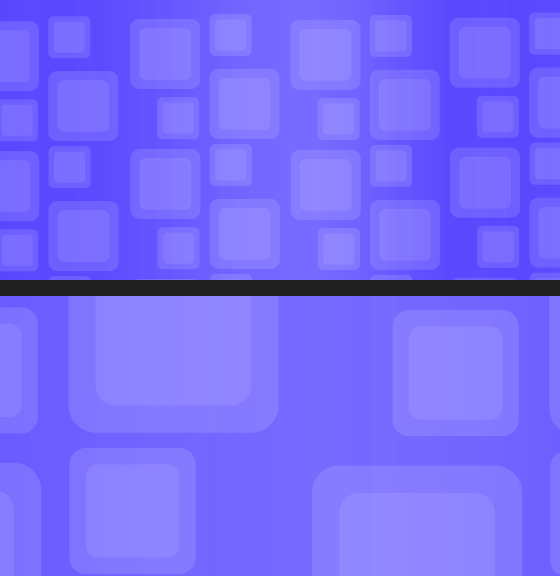
Top: the whole. Bottom: its middle third, enlarged.
This pattern is drawn by a Shadertoy shader. Its source:

```glsl
float hash(float n) {
    return fract(sin(n * 12.9898) * 43758.5453);
}

float roundedSquare(vec2 p, float halfSide) {
    float radius = 0.26 * halfSide;
    vec2 q = abs(p) - halfSide + radius;
    return length(max(q, 0.0)) + min(max(q.x, q.y), 0.0) - radius;
}

float coverage(float d) {
    return clamp(0.5 - d * iResolution.y, 0.0, 1.0);
}

// Opacity of a translucent square with a brighter square inside
float tile(vec2 p, float halfSide) {
    return 0.125 * coverage(roundedSquare(p, halfSide))
         + 0.075 * coverage(roundedSquare(p, 0.74 * halfSide));
}

// Two large and two small tiles, measured from the upper left corner
float cluster(vec2 p) {
    return tile(p - vec2(0.125, 0.125), 0.125)
         + tile(p - vec2(0.3586, 0.0573), 0.075)
         + tile(p - vec2(0.4085, 0.3034), 0.125)
         + tile(p - vec2(0.1719, 0.3542), 0.075);
}

vec3 background(float x) {
    float glow = smoothstep(0.22, 1.02, x) * (1.0 - smoothstep(1.12, 1.68, x));
    vec3 color = mix(vec3(0.355, 0.285, 1.0), vec3(0.46, 0.41, 1.0), glow);
    // Faint vertical banding
    float band = hash(floor(x * 36.0)) - 0.5;
    return color + vec3(0.01, 0.01, 0.0) * band;
}

void mainImage(out vec4 fragColor, in vec2 fragCoord) {
    // Height is one unit, y runs downward
    vec2 p = fragCoord / iResolution.y;
    p.y = 1.0 - p.y;

    // Columns sit at slightly uneven heights and spacings
    float opacity = 0.0;
    for (int i = 0; i < 4; i++) {
        float column = float(i);
        vec2 corner = vec2(-0.1112 + column * (0.5776 - 0.0017 * column),
                           0.0755 - 0.0078 * float(i % 2) - 0.0046 * float(i / 2));
        for (int row = 0; row < 3; row++) {
            opacity += cluster(p - corner - vec2(0.001, 0.4643) * float(row));
        }
    }

    fragColor = vec4(mix(background(p.x), vec3(1.0), opacity), 1.0);
}
```
